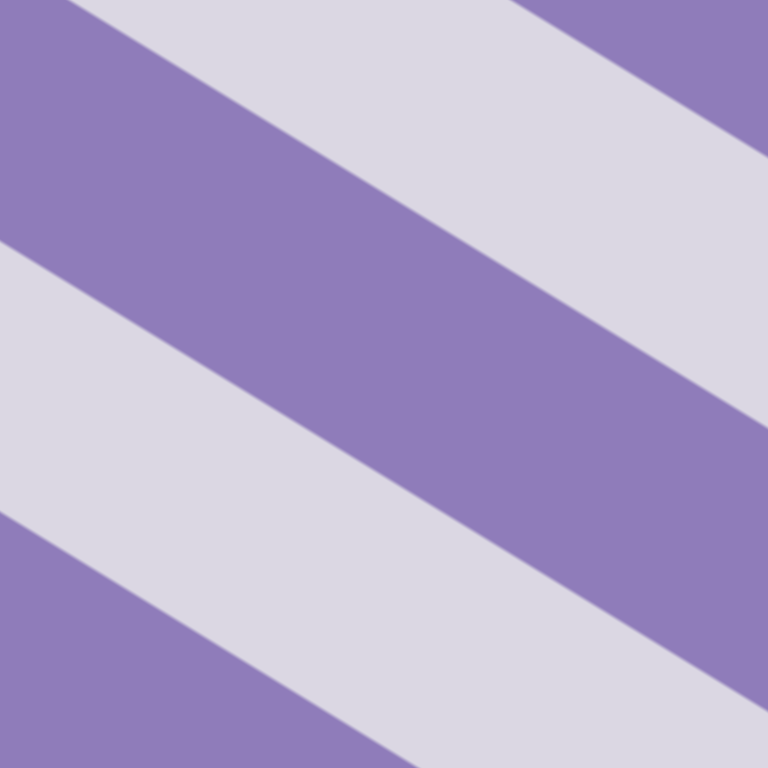
Give the GLSL for this pattern, as a Shadertoy shader.

```glsl
// Signed distance to the nearest purple band, negative inside
float bandDistance(vec2 p) {
    float slope = 0.6125;
    float period = 0.7214;
    float across = p.y + slope * p.x - 0.8705;
    float offset = abs(across - period * round(across / period));
    return (offset - 0.1845) / length(vec2(1.0, slope));
}

void mainImage(out vec4 fragColor, in vec2 fragCoord) {
    vec2 p = fragCoord / iResolution.xy;
    vec3 purple = vec3(0.561, 0.487, 0.729);
    vec3 paleLilac = vec3(0.857, 0.845, 0.889);

    // Slightly soft edge, never thinner than a pixel
    float softness = max(0.0035, 0.75 / iResolution.y);
    float ground = smoothstep(-softness, softness, bandDistance(p));
    fragColor = vec4(mix(purple, paleLilac, ground), 1.0);
}
```
